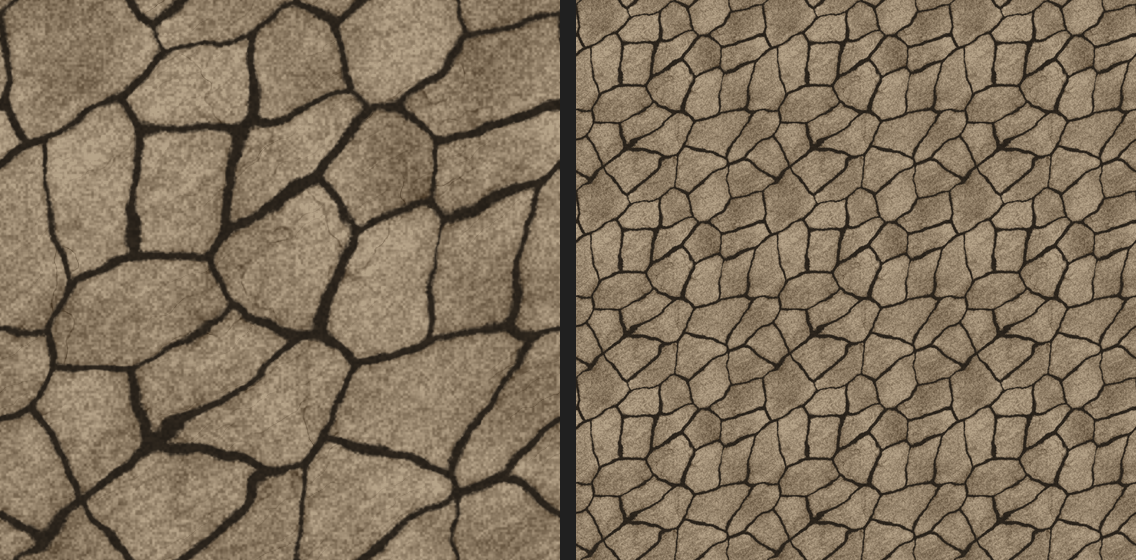
Left, the tile; right, the same tile 3 across and 3 down.
A Shadertoy shader for this texture:

```glsl
// Dry flagstones: elongated brown slabs separated by soft dark joints.
// A wrapped, warped Voronoi diagram in a stretched metric gives the slabs;
// wrapped noise adds blotches, slanted veins, hairline cracks and sandy grain.

const float CELLS = 5.0;               // slabs along each side
const vec2  SLAB_AXIS = vec2(0.77, 0.64);
const float SLAB_STRETCH = 0.68;       // below 1 lengthens slabs along the axis
const float JITTER = 0.92;
const float JOINT_WIDTH = 0.0088;      // half width of a broad joint
const float JOINT_SOFTNESS = 0.0036;
const float CORNER_ROUNDING = 0.008;
const float GRAIN_CONTRAST = 1.9;
const vec3  JOINT_COLOR = vec3(0.165, 0.138, 0.106);
const vec3  STONE_COLOR = vec3(0.565, 0.495, 0.402);
const vec3  TONE_STEP = vec3(0.088, 0.086, 0.080);

// Hash of a lattice cell that repeats with the given period
float hash(vec2 cell, vec2 period, float seed) {
    uvec2 c = uvec2(mod(cell + 0.5, period));
    uint h = c.x * 1597334677u ^ c.y * 3812015801u ^ uint(seed) * 2798796415u;
    h = (h ^ (h >> 16)) * 2146121005u;
    h = (h ^ (h >> 15)) * 2221713035u;
    return float((h ^ (h >> 16)) >> 8) / 16777216.0;
}

// Wrapped value noise, 0 to 1
float noise(vec2 p, vec2 period, float seed) {
    vec2 i = floor(p), f = fract(p);
    f = f * f * f * (f * (f * 6.0 - 15.0) + 10.0);
    return mix(mix(hash(i, period, seed), hash(i + vec2(1, 0), period, seed), f.x),
               mix(hash(i + vec2(0, 1), period, seed), hash(i + vec2(1, 1), period, seed), f.x), f.y);
}

float fbm(vec2 uv, float frequency, float seed) {
    float sum = 0.0, weight = 0.5;
    for (int i = 0; i < 4; i++) {
        sum += weight * noise(uv * frequency, vec2(frequency), seed + float(i));
        frequency *= 2.0;
        weight *= 0.5;
    }
    return sum / 0.9375;
}

// Noise drawn out along a slope of 2/3; whole factors keep it wrapping
float slantedNoise(vec2 uv, float along, float across, float seed) {
    vec2 p = vec2((uv.x + uv.y) * along, (3.0 * uv.y - 2.0 * uv.x) * across);
    return noise(p, vec2(along, across), seed);
}

float contour(float value, float width) {
    return 1.0 - smoothstep(0.0, width, abs(value - 0.5));
}

float smoothMin(float a, float b, float k) {
    float h = max(k - abs(a - b), 0.0) / k;
    return min(a, b) - h * h * k * 0.25;
}

vec2 slabCenter(vec2 cell) {
    return cell + 0.5 + JITTER * (vec2(hash(cell, vec2(CELLS), 1.0), hash(cell, vec2(CELLS), 2.0)) - 0.5);
}

// Returns distance to the joint centre line, joint scale-adjusted, and the slab cell
vec3 slabs(vec2 uv) {
    vec2 p = uv * CELLS, home = floor(p), nearest = home;
    mat2 metric = transpose(mat2(SLAB_AXIS * SLAB_STRETCH, vec2(-SLAB_AXIS.y, SLAB_AXIS.x)));
    float best = 1e5;
    for (int y = -2; y <= 2; y++)
    for (int x = -2; x <= 2; x++) {
        vec2 cell = home + vec2(x, y);
        vec2 d = metric * (slabCenter(cell) - p);
        if (dot(d, d) < best) { best = dot(d, d); nearest = cell; }
    }
    vec2 own = metric * (slabCenter(nearest) - p);
    float edge = 1.0;
    for (int y = -2; y <= 2; y++)
    for (int x = -2; x <= 2; x++) {
        if (x == 0 && y == 0) continue;
        vec2 cell = nearest + vec2(x, y);
        vec2 other = metric * (slabCenter(cell) - p);
        vec2 normal = normalize(other - own);
        float d = dot(0.5 * (own + other), normal) / length(normal * metric) / CELLS;
        float thinning = hash(nearest + cell, vec2(CELLS), 3.0);
        edge = smoothMin(edge, d + 0.0045 * thinning * thinning, CORNER_ROUNDING);
    }
    return vec3(edge, nearest);
}

void mainImage(out vec4 fragColor, in vec2 fragCoord) {
    vec2 uv = fragCoord / iResolution.xy;

    // Bend the joints in broad curves and small kinks
    vec2 bend = vec2(fbm(uv, 5.0, 10.0), fbm(uv, 5.0, 20.0)) - 0.5;
    vec2 kink = vec2(fbm(uv, 22.0, 30.0), fbm(uv, 22.0, 40.0)) - 0.5;
    vec3 slab = slabs(uv + 0.085 * bend + 0.010 * kink);
    float seed = 100.0 + floor(200.0 * hash(slab.yz, vec2(CELLS), 4.0));

    // Sandy grain at two sizes
    float grain = noise(uv * 230.0, vec2(230.0), 50.0) + 0.7 * noise(uv * 130.0, vec2(130.0), 51.0) - 0.85;

    // Slab tone: blotches, fine strokes, veins and hairline cracks
    vec2 bent = uv + 0.06 * bend + 0.03 * kink;
    float veinMask = smoothstep(0.35, 0.65, fbm(uv, 6.0, 60.0));
    float vein = contour(slantedNoise(bent, 4.0, 6.0, seed), 0.07)
               + 0.7 * contour(slantedNoise(bent, 7.0, 11.0, seed + 1.0), 0.10);
    float crack = contour(fbm(bent, 4.0, seed + 2.0), 0.012) * smoothstep(0.50, 0.62, fbm(uv, 5.0, 70.0));
    float tone = 0.35 + 0.5 * (hash(slab.yz, vec2(CELLS), 5.0) - 0.5);
    tone += 3.0 * (fbm(uv, 7.0, 80.0) - 0.5);
    tone += 0.9 * (slantedNoise(bent, 12.0, 22.0, 90.0) - 0.5);
    tone += GRAIN_CONTRAST * grain - 0.75 * vein * veinMask - 1.3 * crack;
    tone -= 0.9 * (1.0 - smoothstep(0.006, 0.026, slab.x));
    vec3 color = STONE_COLOR + TONE_STEP * clamp(tone, -3.2, 1.7);

    // Soft, slightly frayed dark joints
    float width = JOINT_WIDTH * (0.75 + 0.5 * noise(uv * 9.0, vec2(9.0), 95.0));
    float stone = smoothstep(-JOINT_SOFTNESS, JOINT_SOFTNESS, slab.x - width + 0.002 * grain);
    vec3 joint = JOINT_COLOR * (1.0 + 0.25 * grain);
    fragColor = vec4(mix(joint, color, stone), 1.0);
}
```
